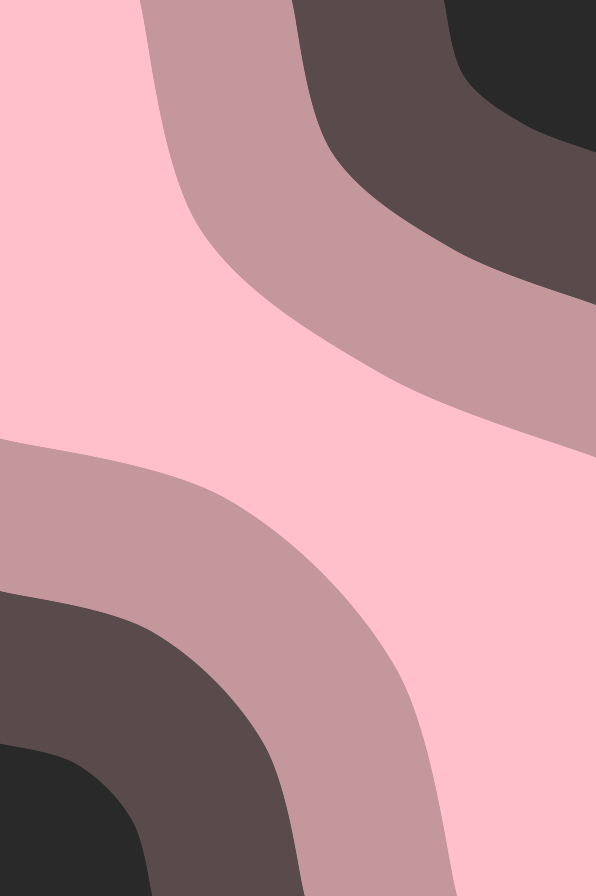
A Shadertoy shader for this background:

```glsl
// Two opposite corners, each ringed by three nested flat bands on a pink ground.
// Each outline is a Catmull-Rom curve through four polar knots, 30 degrees apart;
// the ratio of a point's radius to the outline's radius selects its band.

const vec3 PINK  = vec3(1.000, 0.753, 0.796);
const vec3 MAUVE = vec3(0.770, 0.592, 0.616);
const vec3 UMBER = vec3(0.350, 0.296, 0.296);
const vec3 COAL  = vec3(0.161, 0.161, 0.161);

const vec2 CANVAS = vec2(1.0, 1.5);     // width is the unit of length
const float KNOT_STEP = radians(30.0);
const float LAST_KNOT = 3.0;
const int SEARCH_STEPS = 18;

// Outline radii at 0, 30, 60 and 90 degrees from the horizontal edge
const vec4 LOWER_LEFT_RADII  = vec4(0.767, 0.766, 0.766, 0.766);
const vec4 UPPER_RIGHT_RADII = vec4(0.766, 0.767, 0.722, 0.766);

// Position of a knot; the end knots repeat beyond the ends
vec2 knot(vec4 radii, int i) {
    i = clamp(i, 0, 3);
    float angle = float(i) * KNOT_STEP;
    return radii[i] * vec2(cos(angle), sin(angle));
}

// Catmull-Rom curve, t from 0 to LAST_KNOT
vec2 outline(vec4 radii, float t) {
    int i = int(min(floor(t), LAST_KNOT - 1.0));
    float f = t - float(i);
    vec2 a = knot(radii, i - 1);
    vec2 b = knot(radii, i);
    vec2 c = knot(radii, i + 1);
    vec2 d = knot(radii, i + 2);
    return b + 0.5 * f * (c - a + f * (2.0 * a - 5.0 * b + 4.0 * c - d
             + f * (3.0 * (b - c) + d - a)));
}

// Radius of p relative to the outline, found by bisection along its ray
float relativeRadius(vec2 p, vec4 radii) {
    float low = 0.0;
    float high = LAST_KNOT;
    for (int i = 0; i < SEARCH_STEPS; i++) {
        float middle = 0.5 * (low + high);
        vec2 q = outline(radii, middle);
        if (q.x * p.y > q.y * p.x) low = middle;
        else high = middle;
    }
    return length(p) / length(outline(radii, 0.5 * (low + high)));
}

void mainImage(out vec4 fragColor, in vec2 fragCoord) {
    vec2 p = fragCoord / iResolution.xy * CANVAS;

    // Nearest corner shape
    float radius = min(relativeRadius(p, LOWER_LEFT_RADII),
                       relativeRadius(CANVAS - p, UPPER_RIGHT_RADII));

    // Three equal bands, each edge softened over one pixel
    float band = 3.0 * radius;
    float soft = 1.5 / (iResolution.x * LOWER_LEFT_RADII.x);
    vec3 color = mix(COAL, UMBER, smoothstep(1.0 - soft, 1.0 + soft, band));
    color = mix(color, MAUVE, smoothstep(2.0 - soft, 2.0 + soft, band));
    color = mix(color, PINK, smoothstep(3.0 - soft, 3.0 + soft, band));

    fragColor = vec4(color, 1.0);
}
```
